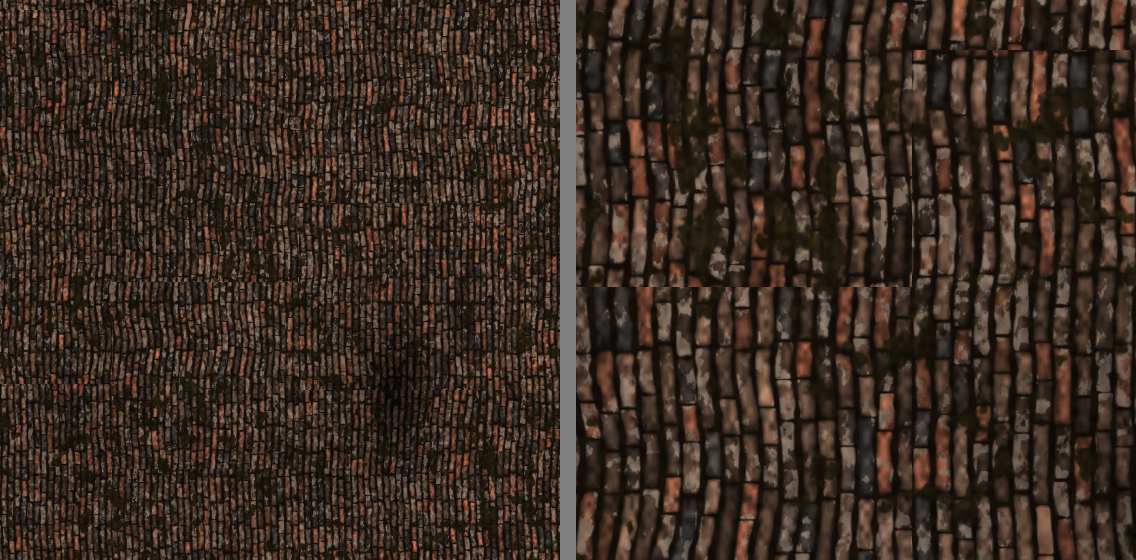
Left, the full canvas; right, a detail of the centre.
Reproduce this texture procedurally as a WebGL 1 fragment shader.

```glsl
precision highp float;
// Weathered narrow clay tiles in wavering columns, with lichen, moss and soot.

uniform vec2 u_resolution;

#define COLUMNS 84.0
#define ROWS 31.0
#define GAP 0.11
#define WOBBLE 0.9
#define LICHEN 0.66
#define MOSS 0.67
#define GRAIN 0.75
#define GAP_COLOR vec3(0.075, 0.052, 0.032)
#define DARK_CLAY vec3(0.20, 0.155, 0.125)
#define BROWN_CLAY vec3(0.32, 0.235, 0.185)
#define RED_CLAY vec3(0.43, 0.245, 0.175)
#define PALE_LICHEN vec3(0.52, 0.45, 0.39)

float hash(vec2 p) {
  return fract(sin(dot(p, vec2(127.1, 311.7))) * 43758.5453);
}

float noise(vec2 p) {
  vec2 i = floor(p);
  vec2 f = fract(p);
  f = f * f * (3.0 - 2.0 * f);
  return mix(mix(hash(i), hash(i + vec2(1.0, 0.0)), f.x),
             mix(hash(i + vec2(0.0, 1.0)), hash(i + 1.0), f.x), f.y);
}

float fbm(vec2 p) {
  float sum = 0.0;
  float amplitude = 0.5;
  for (int i = 0; i < 4; i++) {
    sum += amplitude * noise(p);
    p = p * 2.03 + 17.3;
    amplitude *= 0.5;
  }
  return sum / 0.9375;
}

float roundedBox(vec2 p, vec2 halfSize, float radius) {
  vec2 q = abs(p) - halfSize + radius;
  return length(max(q, 0.0)) + min(max(q.x, q.y), 0.0) - radius;
}

// Fired clay tint, picked per tile and reddened by region
vec3 clayColor(vec2 id, float redness) {
  float pick = hash(id + 5.7);
  vec3 color = mix(DARK_CLAY, BROWN_CLAY, smoothstep(0.1, 0.65, pick));
  float red = step(0.72 - 0.5 * (redness - 0.5), hash(id + 21.3));
  color = mix(color, RED_CLAY, red * (0.55 + 0.45 * pick));
  float slate = step(0.87, hash(id + 43.9));
  color = mix(color, vec3(0.17, 0.165, 0.16), slate * 0.8);
  return color * (0.78 + 0.44 * hash(id + 71.1));
}

void main() {
  vec2 uv = gl_FragCoord.xy / u_resolution;
  float aa = COLUMNS / min(u_resolution.x, u_resolution.y);

  // Laid sections break the courses along stepped seams
  float bay = floor(uv.x * 3.0 + 0.4);
  float section = floor(uv.y * 3.0 + hash(vec2(bay, 9.0)));
  float shift = hash(vec2(bay, section) + 31.0);

  // Wavering columns, each with its own staggered tile lengths
  float bend = WOBBLE * (noise(uv * vec2(5.0, 13.0)) - 0.5);
  bend += 0.22 * (noise(uv * vec2(30.0, 45.0)) - 0.5);
  float x = uv.x * COLUMNS + bend + 0.5 * shift;
  float column = floor(x);
  float phase = hash(vec2(column, 3.0 + section));
  float y = uv.y * ROWS + phase * 9.0;
  y += 0.28 * sin(y * 1.7 + phase * 40.0);
  vec2 id = vec2(column, floor(y) + 50.0 * section);

  // Tile outline with chipped edges
  vec2 local = vec2(fract(x), fract(y)) - 0.5;
  local.x += 0.12 * (hash(id + 11.0) - 0.5);
  local.x += 0.10 * (hash(id + 13.0) - 0.5) * local.y;
  vec2 p = local * vec2(1.0, COLUMNS / ROWS);
  vec2 halfSize = vec2(0.5 - GAP - 0.06 * hash(id + 17.0), 0.5 * COLUMNS / ROWS - 0.08);
  float chips = noise(uv * vec2(190.0, 150.0)) - 0.5;
  float edge = roundedBox(p, halfSize, 0.13) + 0.16 * chips;
  float tile = 1.0 - smoothstep(-0.5 * aa - 0.06, 0.5 * aa + 0.06, edge);

  // Clay surface: grain, blotches and rounded shading
  float region = fbm(uv * 5.0 + 3.0);
  vec3 color = clayColor(id, fbm(uv * 4.0 + 40.0));
  float grain = noise(uv * vec2(300.0, 230.0));
  float blotch = fbm(uv * vec2(120.0, 70.0) + 8.0);
  color *= 1.0 + GRAIN * (grain - 0.5) + 0.7 * (blotch - 0.5);
  color *= 0.72 + 0.4 * smoothstep(0.0, 0.28, -edge);
  color *= 0.85 + 0.18 * smoothstep(-0.5, -0.2, local.y);

  // Lichen flecks, heavier on some tiles
  float crust = fbm(uv * vec2(170.0, 120.0) + 60.0);
  float age = hash(id + 91.0);
  float lichen = smoothstep(LICHEN - 0.05, LICHEN + 0.10, crust + 0.20 * age * age);
  color = mix(color, PALE_LICHEN * (0.75 + 0.4 * grain), 0.8 * lichen);
  float bare = step(0.994, hash(id + 117.0));
  color = mix(color, vec3(0.60, 0.43, 0.34) * (0.7 + 0.5 * blotch), 0.75 * bare);

  color = mix(GAP_COLOR * (0.65 + 0.7 * grain), color, tile);

  // Moss clumps bridge the gaps
  float moss = fbm(uv * vec2(58.0, 46.0) + 90.0) + 0.28 * (fbm(uv * 7.0 + 70.0) - 0.5);
  float mossMask = smoothstep(MOSS - 0.04, MOSS + 0.05, moss);
  vec3 mossColor = mix(vec3(0.07, 0.055, 0.025), vec3(0.19, 0.165, 0.07), grain * blotch);
  color = mix(color, mossColor, 0.88 * mossMask);

  // Broad weathering and one sooty stain
  color *= 0.80 + 0.44 * region;
  vec2 stain = (uv - vec2(0.71, 0.30)) / vec2(0.05, 0.09);
  float soot = exp(-dot(stain, stain)) * (0.5 + 0.6 * blotch);
  color *= 1.0 - 0.8 * soot;

  gl_FragColor = vec4(clamp(color, 0.0, 1.0), 1.0);
}
```
